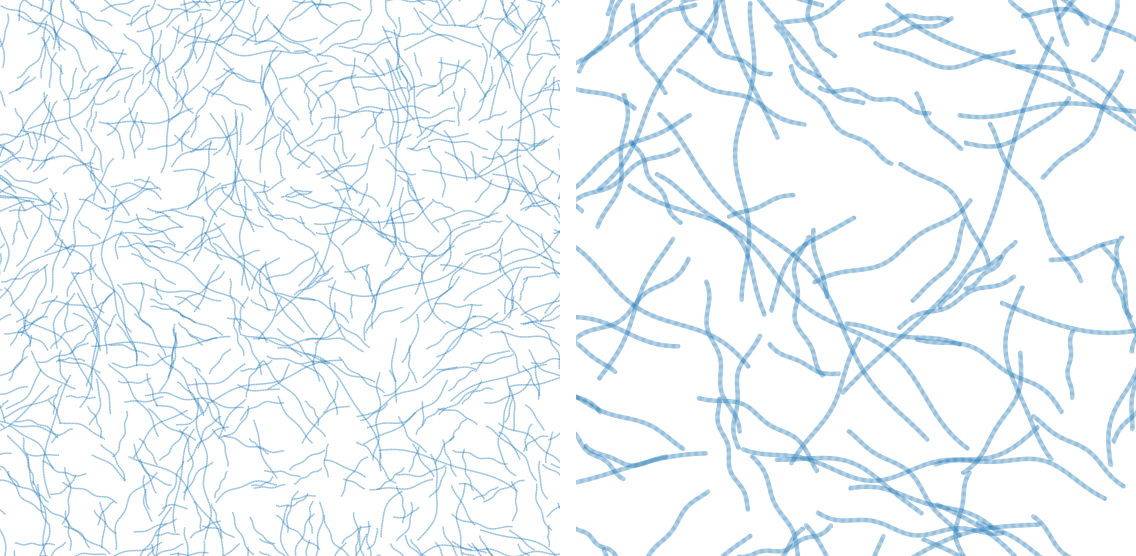
Left, the full canvas; right, a detail of the centre.
Give the GLSL for this pattern, as a WebGL 2 fragment shader.

```glsl
#version 300 es
precision highp float;
// Draws a tangle of fine, translucent blue fibres on white paper.
// Each grid cell scatters a few bent, wavy strokes that loosely follow a noise
// field of directions; where strokes cross, their ink builds up.

uniform vec2 u_resolution;
out vec4 fragColor;

const vec3 PAPER = vec3(1.0);
const vec3 INK = vec3(0.12, 0.47, 0.71);
const float INK_ALPHA = 0.41;
const float LINE_WIDTH = 0.0027;

// Long and short fibres: cells per canvas, strokes per cell, half-length range
const float LONG_CELLS = 7.0;
const int LONG_COUNT = 2;
const vec2 LONG_REACH = vec2(0.06, 0.13);
const float SHORT_CELLS = 14.0;
const int SHORT_COUNT = 3;
const vec2 SHORT_REACH = vec2(0.018, 0.058);

const float BEND = 0.32;            // bow of a stroke, relative to its reach
const float WAVE = 0.045;           // meander of a stroke, relative to its reach
const float ANGLE_SPREAD = 2.2;     // deviation from the local direction
const float FLOW_SCALE = 3.5;
const float DENSITY_SCALE = 6.0;
const vec2 KEEP_CHANCE = vec2(0.62, 1.2);
const float BEAD_PERIOD = 0.0046;   // grain along each stroke
const float BEAD_DEPTH = 0.16;
const float TAU = 6.2831853;

float hash(vec2 p) {
    return fract(sin(dot(p, vec2(127.1, 311.7))) * 43758.5453);
}

float noise(vec2 p) {
    vec2 i = floor(p);
    vec2 f = fract(p);
    f = f * f * (3.0 - 2.0 * f);
    float low = mix(hash(i), hash(i + vec2(1.0, 0.0)), f.x);
    float high = mix(hash(i + vec2(0.0, 1.0)), hash(i + vec2(1.0)), f.x);
    return mix(low, high, f.y);
}

// Ink opacity of one stroke at q, with q.x along the stroke and q.y across it
float strokeInk(vec2 q, float reach, vec2 seed, float pixel) {
    float t = clamp(q.x / reach, -1.0, 1.0);
    float bend = BEND * (2.0 * hash(seed + 5.3) - 1.0);
    float waves = mix(3.5, 8.0, hash(seed + 6.7));
    float phase = waves * t + TAU * hash(seed + 7.9);

    // Distance to the curve, corrected for its slope, with rounded ends
    float curve = reach * (bend * (t * t - 0.33) + WAVE * sin(phase));
    float slope = 2.0 * bend * t + WAVE * waves * cos(phase);
    float across = (q.y - curve) * inversesqrt(1.0 + slope * slope);
    float beyond = max(abs(q.x) - reach, 0.0);
    float dist = length(vec2(beyond, across));

    float cover = clamp(0.5 + (0.5 * LINE_WIDTH - dist) / pixel, 0.0, 1.0);
    float bead = 1.0 + BEAD_DEPTH * sin(TAU * q.x / BEAD_PERIOD);
    return INK_ALPHA * bead * cover;
}

// Share of paper still showing through one layer of scattered strokes
float fibreLayer(vec2 p, float cells, int count, vec2 reachRange, float pixel) {
    float clear = 1.0;
    vec2 home = floor(p * cells);
    for (int y = -1; y <= 1; y++) {
        for (int x = -1; x <= 1; x++) {
            vec2 cell = home + vec2(x, y);
            for (int k = 0; k < count; k++) {
                vec2 seed = cell + vec2(17.3, 41.9) * float(k + 1) + cells;
                vec2 jitter = vec2(hash(seed), hash(seed + 1.7));
                vec2 center = (cell + jitter) / cells;
                float reach = mix(reachRange.x, reachRange.y, hash(seed + 2.9));
                vec2 offset = p - center;
                if (dot(offset, offset) > 1.3 * reach * reach) continue;

                // Thin out sparse regions to leave open pockets
                float density = noise(center * DENSITY_SCALE + 31.0);
                if (hash(seed + 3.1) > mix(KEEP_CHANCE.x, KEEP_CHANCE.y, density)) continue;

                float flow = 2.0 * TAU * noise(center * FLOW_SCALE + 9.0);
                float angle = flow + ANGLE_SPREAD * (hash(seed + 4.1) - 0.5);
                vec2 along = vec2(cos(angle), sin(angle));
                vec2 q = vec2(dot(offset, along), dot(offset, vec2(-along.y, along.x)));
                clear *= 1.0 - strokeInk(q, reach, seed, pixel);
            }
        }
    }
    return clear;
}

void main() {
    float pixel = 1.0 / u_resolution.y;
    vec2 p = gl_FragCoord.xy * pixel;
    float clear = fibreLayer(p, LONG_CELLS, LONG_COUNT, LONG_REACH, pixel);
    clear *= fibreLayer(p, SHORT_CELLS, SHORT_COUNT, SHORT_REACH, pixel);
    fragColor = vec4(mix(INK, PAPER, clear), 1.0);
}
```
